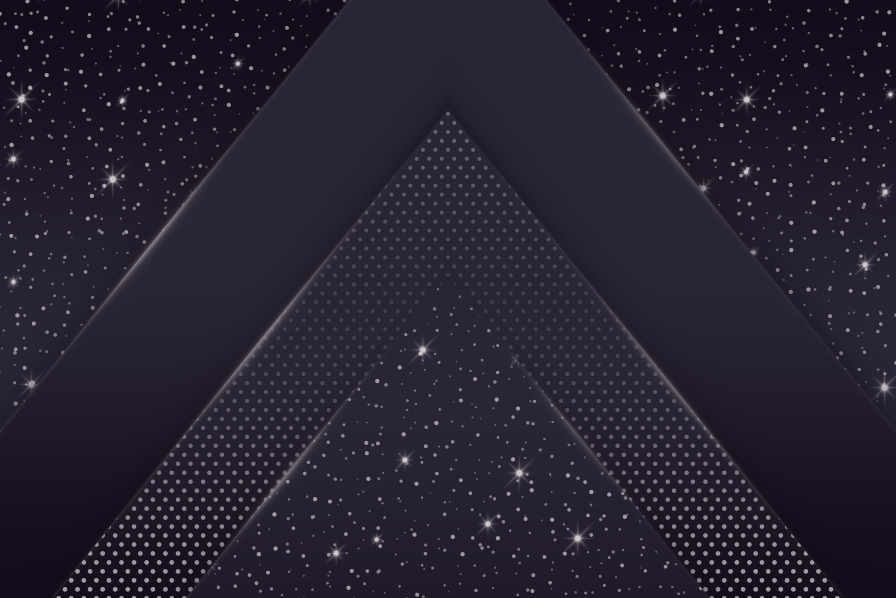
Give the GLSL for this background, as a Shadertoy shader.

```glsl
// Night-violet chevron panels stacked over a starry backdrop.
// Each panel is a signed distance to a wedge, with a soft shadow and a glinting rim;
// stars come from jittered hash cells, halftone dots from a staggered grid.

const vec3 DARK = vec3(0.075, 0.045, 0.105);
const vec3 VIOLET = vec3(0.163, 0.146, 0.206);
const vec3 SILVER = vec3(0.80, 0.78, 0.79);
const float SLOPE = 1.235;

vec3 hash3(vec2 cell) {
    vec3 q = fract(vec3(cell.xyx) * vec3(0.1031, 0.1030, 0.0973));
    q += dot(q, q.yxz + 33.33);
    return fract((q.xxy + q.yzz) * q.zyx);
}

// Positive inside an upward-pointing wedge centred on x = 0
float wedge(vec2 p, float apex) {
    return (apex - p.y - SLOPE * abs(p.x)) / length(vec2(SLOPE, 1.0));
}

float disc(vec2 q, float radius, float px) {
    return 1.0 - smoothstep(radius - 0.6 * px, radius + 0.6 * px, length(q));
}

// One small star in each jittered cell
float starDust(vec2 p, float size, float seed, float maxRadius, float px) {
    vec2 cell = floor(p / size);
    vec3 h = hash3(cell + seed);
    vec2 q = p - (cell + 0.16 + 0.68 * h.xy) * size;
    float radius = maxRadius * mix(0.4, 1.0, h.z);
    return disc(q, radius, px) * mix(0.4, 0.75, h.z);
}

// Narrow tapering ray along the x axis
float ray(vec2 q, float reach) {
    float fade = max(1.0 - abs(q.x) / reach, 0.0);
    return fade * exp(-abs(q.y) / (0.0008 + 0.0014 * fade));
}

float sparkle(vec2 q, float reach) {
    vec2 diagonal = vec2(q.x + q.y, q.y - q.x) * 0.7071;
    float rays = ray(q, reach * 0.65) + ray(q.yx, reach * 0.8);
    rays += ray(diagonal, reach) + ray(diagonal.yx, reach * 0.7);
    return 0.5 * rays + 0.7 * exp(-dot(q, q) / (reach * reach * 0.015));
}

// Large stars scattered over a coarse grid
float sparkles(vec2 p, float size, float seed) {
    float light = 0.0;
    vec2 home = floor(p / size);
    for (int j = -1; j <= 1; j++) {
        for (int i = -1; i <= 1; i++) {
            vec2 cell = home + vec2(float(i), float(j));
            vec3 h = hash3(cell + seed);
            vec2 centre = (cell + 0.2 + 0.6 * h.xy) * size;
            light += sparkle(p - centre, mix(0.016, 0.046, h.z * h.z));
        }
    }
    return light;
}

float starField(vec2 p, float seed, float px) {
    float dust = starDust(p, 0.031, seed, 0.0036, px);
    dust = max(dust, 0.75 * starDust(p + 0.013, 0.040, seed + 17.0, 0.0030, px));
    return min(dust + sparkles(p, 0.155, seed + 41.0), 1.0);
}

// Staggered dots, bright at the tip and the foot
float halftone(vec2 p, float apex, float px) {
    vec2 pitch = vec2(0.0210, 0.0150);
    float drop = (apex - p.y) / pitch.y;
    float x = p.x / pitch.x + 0.5 * mod(floor(drop), 2.0) + 0.5;
    vec2 q = (fract(vec2(x, drop)) - 0.5) * pitch;
    float foot = 1.0 - smoothstep(0.0, 0.48, p.y);
    float tip = smoothstep(0.45, 0.8, p.y);
    return disc(q, 0.0033 + 0.0006 * foot, px) * (0.15 + 0.62 * foot + 0.22 * tip);
}

// Rim light that swells around one height
float rim(float d, float y, float peak, float spread, float power) {
    float t = (y - peak) / spread;
    float swell = exp(-t * t);
    float line = exp(-abs(d) / 0.0020) * (0.12 + 0.42 * swell);
    float sheen = exp(-abs(d - 0.003) / 0.005) * 0.30 * swell * swell;
    return power * (line + sheen);
}

// Lays a panel over the colour beneath, shading the outside of its edge
vec3 layPanel(vec3 below, vec3 panel, float d, float shade, float px) {
    below = mix(below, DARK * 0.8, shade * exp(-max(-d, 0.0) / 0.022));
    return mix(below, panel, smoothstep(-0.7 * px, 0.7 * px, d));
}

void mainImage(out vec4 fragColor, in vec2 fragCoord) {
    float px = 1.0 / iResolution.y;
    vec2 p = (fragCoord - vec2(0.5 * iResolution.x, 0.0)) * px;
    float dottedApex = 0.817;
    float outer = wedge(p, 1.203);
    float dotted = wedge(p, dottedApex);
    float inner = wedge(p, 0.540);
    bool left = p.x < 0.0;

    // Panel fills
    vec3 sky = mix(VIOLET, DARK, smoothstep(0.42, 1.02, p.y));
    vec3 band = mix(DARK, VIOLET, smoothstep(-0.02, 0.56, p.y));
    vec3 dots = mix(DARK, VIOLET, smoothstep(-0.08, 0.40, p.y));
    vec3 core = mix(DARK, VIOLET, smoothstep(-0.40, 0.36, p.y));
    sky = mix(sky, SILVER, starField(p, 5.0, px));
    dots = mix(dots, SILVER, halftone(p, dottedApex, px));
    core = mix(core, SILVER, starField(p, 83.0, px));

    // Stack from back to front
    float lower = 1.0 - smoothstep(0.30, 0.50, p.y);
    vec3 col = layPanel(sky, band, outer, 0.4, px);
    col = layPanel(col, dots, dotted, 0.45, px);
    col = layPanel(col, core, inner, 0.05 + 0.2 * lower, px);

    // Rim highlights, placed differently on each side
    float belowTip = 1.0 - smoothstep(0.60, 0.82, p.y);
    float glint = rim(outer, p.y, left ? 0.60 : 0.77, 0.13, left ? 1.0 : 0.6);
    glint += belowTip * rim(dotted, p.y, left ? 0.43 : 0.36, 0.14, left ? 1.0 : 0.75);
    glint += lower * rim(inner, p.y, left ? 0.20 : 0.28, 0.10, left ? 0.9 : 0.5);
    col = mix(col, SILVER * vec3(0.93, 0.92, 0.91), min(glint, 1.0));
    fragColor = vec4(col, 1.0);
}
```
